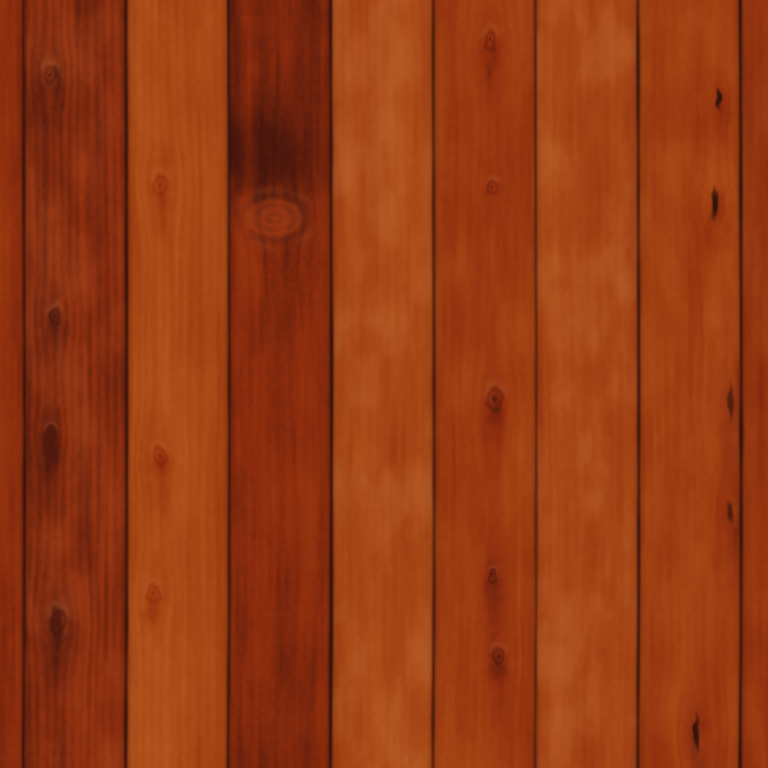
Write a Shadertoy shader that draws this texture.

```glsl
// Stained timber wall of vertical planks with thin seams, grain, knots and splits.
// Each plank has its own tone, sheen and ribbing; layered value noise forms the
// grain, which bends around knots spread by a hash along each plank.

#define PLANKS 7.5          // planks across the canvas
#define SEAM_START 0.031    // x of the first seam
#define SEAM_WIDTH 0.0019   // soft half width of a typical seam
#define GRAIN 0.36          // strength of the long streaks
#define FINE_GRAIN 0.12     // strength of the thin fibres
#define RIB_FREQ 88.0       // growth lines per canvas width
#define BIG_KNOT vec2(0.358, 0.716)
#define DEEP vec3(0.29, 0.085, 0.045)
#define RED vec3(0.545, 0.17, 0.05)
#define ORANGE vec3(0.625, 0.24, 0.062)
#define HONEY vec3(0.69, 0.32, 0.105)
#define PALE vec3(0.74, 0.40, 0.20)

// Per plank: tone, pale sheen, ribbing, knots (negative count = open splits)
const vec4 CHARACTER[9] = vec4[9](
    vec4(0.44, 0.0, 0.2,  0.0), vec4(0.34, 0.35, 0.9, 4.0),
    vec4(0.84, 0.1, 0.6,  3.0), vec4(0.41, 0.0, 0.2,  0.0),
    vec4(0.80, 0.8, 0.3,  0.0), vec4(0.63, 0.15, 0.2, 5.0),
    vec4(0.74, 0.8, 0.3,  0.0), vec4(0.65, 0.25, 0.2, -5.0),
    vec4(0.54, 0.2, 0.3,  0.0));
// Position of the knots across each plank
const float KNOT_COLUMN[9] = float[9](0.9, 0.27, 0.32, 0.5, 0.5, 0.58, 0.5, 0.72, 0.5);

float hash(vec2 p) {
    vec3 q = fract(p.xyx * 0.1031);
    q += dot(q, q.yzx + 33.33);
    return fract((q.x + q.y) * q.z);
}

float noise(vec2 p) {
    vec2 i = floor(p), f = fract(p);
    f = f * f * (3.0 - 2.0 * f);
    return mix(mix(hash(i), hash(i + vec2(1, 0)), f.x),
               mix(hash(i + vec2(0, 1)), hash(i + vec2(1, 1)), f.x), f.y);
}

float fbm(vec2 p) {
    float sum = 0.0, amp = 0.53;
    for (int i = 0; i < 4; i++) {
        sum += amp * noise(p);
        p = p * 2.03 + 17.3;
        amp *= 0.5;
    }
    return sum;
}

vec3 woodRamp(float t) {
    vec3 c = mix(DEEP, RED, clamp(t / 0.4, 0.0, 1.0));
    c = mix(c, ORANGE, clamp((t - 0.4) / 0.3, 0.0, 1.0));
    return mix(c, HONEY, clamp((t - 0.7) / 0.3, 0.0, 1.0));
}

void mainImage(out vec4 fragColor, in vec2 fragCoord) {
    vec2 uv = fragCoord / iResolution.xy;
    float px = 1.0 / iResolution.y;

    // Plank layout
    float s = (uv.x - SEAM_START) * PLANKS + 0.02 * (noise(vec2(uv.y * 4.0, 3.0)) - 0.5);
    float id = floor(s), across = s - id;
    int plank = clamp(int(id) + 1, 0, 8);
    vec4 traits = CHARACTER[plank];
    vec2 p = vec2(across / PLANKS, uv.y);
    float seed = 31.0 * (id + 2.0);
    float tone = traits.x, bend = 0.0, hole = 0.0, glow = 0.0;
    vec2 ragged = vec2(noise(uv * 95.0), noise(uv * 75.0 + 9.0)) - 0.5;

    // Knots or splits in a loose column, each in a reddish stain
    float count = abs(traits.w);
    for (float i = 0.0; i < count; i++) {
        vec2 key = vec2(i * 7.0 + 3.0, seed);
        float split = step(traits.w, 0.0);
        float size = mix(0.007, 0.013, hash(key));
        float side = (hash(key + 2.0) - 0.5) * mix(0.12, 0.4, split);
        vec2 c = vec2((KNOT_COLUMN[plank] + side) / PLANKS,
                      (i + 0.2 + 0.6 * hash(key + 5.0)) / count);
        vec2 d = p - c + 0.006 * ragged;
        float r = length(d / (size * vec2(0.8, 1.3)));
        vec2 h = (d + vec2(0.0, 0.018)) / vec2(0.014, 0.05);
        float knot = (1.0 - split) * exp(-r * r * 0.8);
        bend += d.x * 0.7 * exp(-0.12 * r * r);
        tone -= 0.26 * exp(-dot(h, h)) * (0.5 + noise(vec2(p.x * 110.0, uv.y * 30.0)));
        tone -= knot * (0.16 + 0.12 * cos(r * 7.0));
        glow += (1.0 - split) * 0.22 * exp(-pow((r - 1.4) * 2.2, 2.0)) * smoothstep(-0.004, 0.014, d.y);
        float crack = length(d / vec2(0.0046, size * 2.2));
        hole = max(hole, split * (1.0 - smoothstep(0.3, 1.25, crack)) * (0.55 + 0.45 * hash(key + 8.0)));
    }

    // Dark stained heartwood with one broad knot below it
    if (plank == 3) {
        float wave = 0.16 * (fbm(vec2(p.x * 35.0, uv.y * 9.0)) - 0.5);
        float stain = smoothstep(0.70, 0.79, uv.y + wave);
        tone -= stain * (0.12 + 0.26 * exp(-pow((uv.y - 0.80) / 0.06, 2.0)) * (1.1 - across));
        vec2 d = uv - BIG_KNOT;
        float r = length(d / vec2(0.043, 0.030)) + 0.3 * (fbm(uv * 32.0) - 0.5);
        float inside = 1.0 - smoothstep(0.75, 1.2, r);
        bend += d.x * 0.6 * exp(-r * r);
        tone += inside * (0.07 + 0.04 * cos(r * 17.0));
        tone -= 0.15 * exp(-pow((r - 1.0) * 6.0, 2.0)) * (0.4 + noise(uv * 40.0));
        glow += 0.2 * exp(-pow((r - 1.22) * 5.0, 2.0)) * noise(uv * 35.0 + 4.0) + 0.13 * inside;
    }

    // Grain: long streaks, fibres, growth ribs and soft patches
    float gx = p.x - bend + 0.006 * (noise(vec2(seed, uv.y * 3.0)) - 0.5);
    float streak = fbm(vec2(gx * 40.0 + seed, uv.y * 2.6)) - 0.5;
    float fibre = noise(vec2(gx * 190.0 + seed, uv.y * 12.0)) - 0.5;
    float rib = sin(6.2832 * RIB_FREQ * gx + 5.0 * noise(vec2(gx * 30.0 + seed, uv.y * 1.5)));
    float patches = fbm(vec2(p.x * 27.0 + seed, uv.y * 14.0));
    tone += GRAIN * streak + FINE_GRAIN * fibre + 0.05 * traits.z * rib;
    tone += 0.22 * (patches - 0.5) + 0.06 * (noise(uv * vec2(210.0, 170.0)) - 0.5);
    vec3 col = woodRamp(tone);
    float sheen = traits.y * (0.12 + 0.45 * smoothstep(0.35, 0.85, patches));
    col = mix(col, PALE, clamp(glow + sheen, 0.0, 0.6));
    col = mix(col, vec3(0.13, 0.055, 0.045), 0.9 * hole);

    // Soft seams whose width and darkness drift along their length
    float seam = floor(s + 0.5), gap = abs(s - seam) / PLANKS;
    float drift = noise(vec2(seam * 5.0 + 40.0, uv.y * 16.0));
    float weight = 0.55 + 0.45 * hash(vec2(seam + 9.0, 4.0));
    float width = SEAM_WIDTH * (0.7 + 0.3 * weight + 0.3 * drift) + 0.3 * px;
    col *= 1.0 - 0.2 * weight * exp(-gap / 0.005);
    float line = exp(-gap * gap / (width * width));
    col = mix(col, vec3(0.19, 0.06, 0.045), line * weight * (0.72 + 0.28 * drift));

    fragColor = vec4(col, 1.0);
}
```
